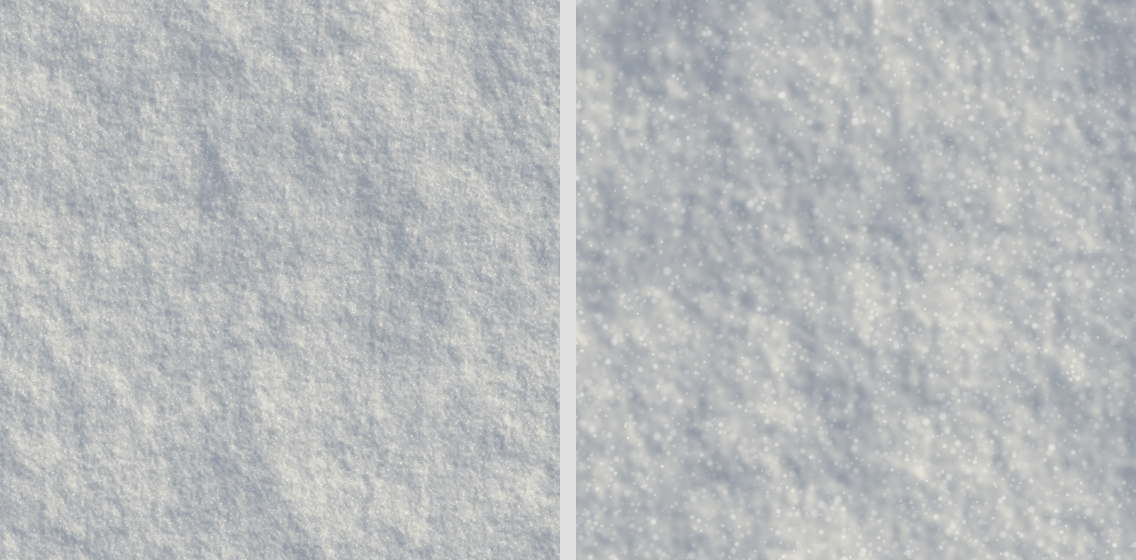
Left, the full canvas; right, a detail of the centre.
Reproduce this texture procedurally as a three.js fragment shader.

```glsl
varying vec2 vUv;

float hash(vec2 p) {
  return fract(sin(dot(p, vec2(127.1, 311.7))) * 43758.5453);
}

float noise(vec2 p) {
  vec2 cell = floor(p);
  vec2 f = fract(p);
  f = f * f * (3.0 - 2.0 * f);
  return mix(
    mix(hash(cell), hash(cell + vec2(1.0, 0.0)), f.x),
    mix(hash(cell + vec2(0.0, 1.0)), hash(cell + vec2(1.0, 1.0)), f.x),
    f.y);
}

// Slope of layered bumps toward the low light; each octave turns and doubles
float snowRelief(vec2 uv) {
  mat2 turn = mat2(0.8, 0.6, -0.6, 0.8);
  vec2 p = uv * vec2(6.0, 5.0);
  vec2 toLight = vec2(0.42, 0.36);
  float relief = 0.0;
  float weight = 0.24;
  for (int i = 0; i < 6; i++) {
    relief += weight * (noise(p + toLight) - noise(p - toLight * 0.3));
    p = turn * p * 2.0 + 17.3;
    toLight = turn * toLight;
    weight *= 1.06;
  }
  return relief;
}

// Jittered ice crystals, one soft dot in some of the cells
float crystals(vec2 p, float density) {
  vec2 cell = floor(p);
  vec2 center = 0.35 + 0.3 * vec2(hash(cell + 3.1), hash(cell + 8.7));
  float radius = mix(0.2, 0.5, hash(cell + 15.3));
  float dot2d = 1.0 - smoothstep(radius * 0.3, radius, length(fract(p) - center));
  float glint = hash(cell + 23.9);
  return dot2d * step(hash(cell + 41.2), density) * mix(0.25, 1.0, glint * glint);
}

void main() {
  // Broad drifts, lit bumps and fine grain
  float drifts = noise(vUv * 7.0 + 4.0) + noise(vUv * 15.0 + 9.0) - 1.0;
  float mottle = noise(vUv * vec2(95.0, 70.0) + 31.0) - 0.5;
  float grain = noise(vUv * 230.0 + 57.0) - 0.5;
  float tone = 0.51 + snowRelief(vUv) + 0.13 * drifts + 0.2 * mottle + 0.18 * grain;

  vec3 blueShade = vec3(0.56, 0.592, 0.635);
  vec3 warmLight = vec3(0.86, 0.85, 0.82);
  vec3 color = mix(blueShade, warmLight, clamp(tone, 0.08, 1.12));

  // Sparkle, strongest on the lit slopes
  float sparkle = 0.0;
  for (int i = 0; i < 3; i++) {
    float layer = float(i);
    vec2 p = mat2(0.87, 0.5, -0.5, 0.87) * vUv * (135.0 + 45.0 * layer);
    sparkle = max(sparkle, crystals(p + 13.0 * layer, 0.33));
  }
  sparkle *= mix(0.3, 0.75, smoothstep(0.2, 0.8, tone));
  color = mix(color, vec3(0.93, 0.93, 0.91), sparkle);

  gl_FragColor = vec4(color, 1.0);
}
```
